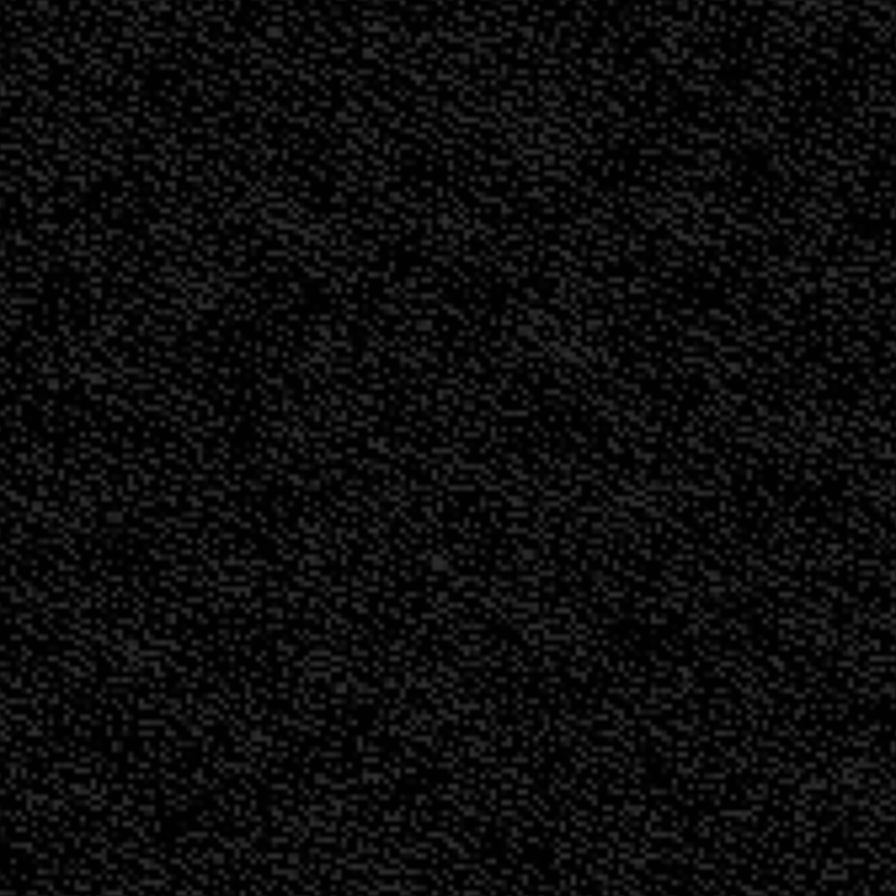
This texture is drawn by a WebGL 2 fragment shader. Its source:

```glsl
#version 300 es
precision highp float;
// Black twill cloth: short grey stitches stepping down to the right on near-black.

uniform vec2 u_resolution;
out vec4 fragColor;

const float STITCHES = 168.0;      // stitch cells across the canvas
const float ROW_PITCH = 2.7;       // cells between twill ridges
const float COLUMN_PITCH = 2.8;    // cells between stitch breaks
const float TWILL_SLOPE = 0.5;     // drop of a ridge per cell to the right
const float THREAD_JITTER = 0.28;  // phase shift of single threads
const float WARP_AMOUNT = 0.75;    // phase shift by noise
const float BREAK_WEIGHT = 0.5;    // strength of the stitch breaks
const float GRAIN_WEIGHT = 1.45;   // randomness of single cells
const float MOTTLE_WEIGHT = 0.55;  // broad lighter and darker patches
const float LIT_LOW = 0.2;         // height where a cell starts to show
const float LIT_HIGH = 1.05;       // height where a cell is fully lit
const vec3 GROUND = vec3(0.004);
const vec3 THREAD = vec3(0.172);
const float TAU = 6.2831853;

// Integer hash of a cell, 0 to 1
float hash(vec2 cell, uint seed) {
  uvec2 q = uvec2(ivec2(cell) + 4096);
  uint h = q.x * 1597334673u ^ q.y * 3812015801u ^ seed * 2798796415u;
  h = (h ^ (h >> 16)) * 2146121005u;
  h = (h ^ (h >> 15)) * 2221713035u;
  return float((h ^ (h >> 16)) >> 8) / 16777216.0;
}

float cornerSlope(vec2 corner, vec2 offset, uint seed) {
  float angle = TAU * hash(corner, seed);
  return dot(vec2(cos(angle), sin(angle)), offset);
}

// Gradient noise, about -0.7 to 0.7
float gradientNoise(vec2 p, uint seed) {
  vec2 i = floor(p), f = p - i;
  vec2 w = f * f * f * (f * (f * 6.0 - 15.0) + 10.0);
  vec2 e = vec2(1.0, 0.0);
  float low = mix(cornerSlope(i, f, seed), cornerSlope(i + e.xy, f - e.xy, seed), w.x);
  float high = mix(cornerSlope(i + e.yx, f - e.yx, seed), cornerSlope(i + e.xx, f - e.xx, seed), w.x);
  return mix(low, high, w.y);
}

// Brightness of one stitch cell
float stitch(vec2 cell) {
  float column = hash(vec2(cell.x, 0.0), 1u) - 0.5;
  float row = hash(vec2(0.0, cell.y), 2u) - 0.5;

  // Diagonal ridges, cut into dashes by a second wave
  float ridge = (cell.y + TWILL_SLOPE * cell.x) / ROW_PITCH
              + THREAD_JITTER * column
              + WARP_AMOUNT * gradientNoise(cell * 0.23, 3u);
  float dash = cell.x / COLUMN_PITCH - 0.1 * cell.y
             + THREAD_JITTER * row
             + WARP_AMOUNT * gradientNoise(cell * 0.27, 4u);

  float height = cos(TAU * ridge) + BREAK_WEIGHT * cos(TAU * dash);
  height += GRAIN_WEIGHT * (hash(cell, 5u) - 0.5);
  height += MOTTLE_WEIGHT * gradientNoise(cell * 0.075, 6u);
  float tone = mix(0.82, 1.1, hash(cell, 7u));
  return tone * smoothstep(LIT_LOW, LIT_HIGH, height);
}

void main() {
  vec2 p = gl_FragCoord.xy / min(u_resolution.x, u_resolution.y) * STITCHES;

  // Soft blend between the four nearest cells
  vec2 cell = floor(p - 0.5);
  vec2 w = smoothstep(0.0, 1.0, p - 0.5 - cell);
  float lower = mix(stitch(cell), stitch(cell + vec2(1.0, 0.0)), w.x);
  float upper = mix(stitch(cell + vec2(0.0, 1.0)), stitch(cell + vec2(1.0)), w.x);

  fragColor = vec4(mix(GROUND, THREAD, mix(lower, upper, w.y)), 1.0);
}
```
